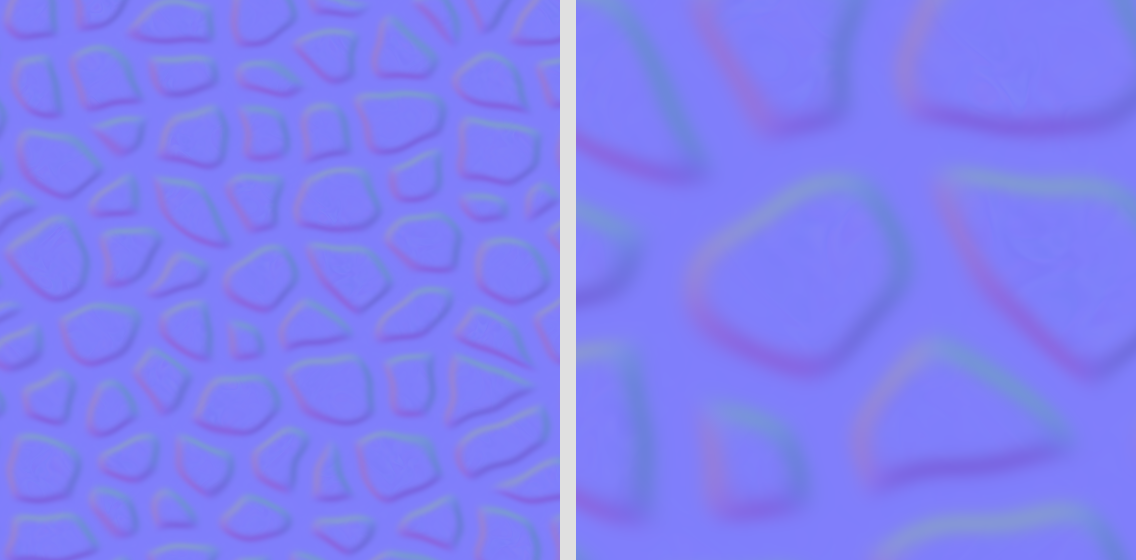
Left, the full canvas; right, a detail of the centre.
This texture map is drawn by a WebGL 2 fragment shader. Its source:

```glsl
#version 300 es
precision highp float;
// Tangent-space normal map of rounded cobblestones set in flat mortar.
// A weighted cellular pattern gives stones of mixed sizes; a smooth minimum
// over the cell borders rounds them, and layered sines roughen the faces.
uniform vec2 u_resolution;
out vec4 fragColor;

vec3 hash3(vec2 cell) {
  vec3 q = vec3(dot(cell, vec2(127.1, 311.7)),
                dot(cell, vec2(269.5, 183.3)),
                dot(cell, vec2(419.2, 371.9)));
  return fract(sin(q) * 43758.545);
}

// Stone centre in xy, size weight in z
vec3 stoneSite(vec2 cell) {
  vec3 h = hash3(cell + 17.0);
  return vec3(cell + 0.5 + 0.84 * (h.xy - 0.5), 0.27 * h.z);
}

// Rounded border distance in x, outward direction in yz, stone random in w
vec4 stoneBorder(vec2 p) {
  vec2 home = floor(p);
  vec2 nearestCell = home;
  vec3 nearest = vec3(0.0);
  float best = 1e5;
  for (int j = -2; j <= 2; j++) {
    for (int i = -2; i <= 2; i++) {
      vec2 cell = home + vec2(i, j);
      vec3 site = stoneSite(cell);
      vec2 offset = site.xy - p;
      float power = dot(offset, offset) - site.z;
      if (power < best) {
        best = power;
        nearest = site;
        nearestCell = cell;
      }
    }
  }

  // Exponential smooth minimum over the borders with all neighbours
  const float rounding = 0.065;
  float total = 1e-9;
  vec2 outward = vec2(0.0);
  for (int j = -2; j <= 2; j++) {
    for (int i = -2; i <= 2; i++) {
      vec2 cell = home + vec2(i, j);
      if (cell == nearestCell) continue;
      vec3 site = stoneSite(cell);
      vec2 offset = site.xy - p;
      vec2 apart = site.xy - nearest.xy;
      float gap = max(length(apart), 0.01);
      float d = (dot(offset, offset) - site.z - best) / (2.0 * gap);
      float weight = exp(-d / rounding);
      total += weight;
      outward += weight * apart / gap;
    }
  }
  return vec4(-rounding * log(total), outward / total, hash3(nearestCell + 5.0).x);
}

// Slope of fine, patchy surface relief
vec2 roughness(vec2 uv) {
  vec2 slope = vec2(0.0);
  float frequency = 62.0;
  for (int i = 0; i < 6; i++) {
    float angle = 2.4 * float(i) + 0.5;
    vec2 dir = vec2(cos(angle), sin(angle));
    float phase = dot(uv, dir) * frequency + 2.1 * float(i);
    slope += dir * cos(phase + 1.6 * dot(slope, vec2(1.3, -0.8))
                       + 1.8 * sin(dot(uv, dir.yx) * frequency * 0.63));
    frequency *= 1.32;
  }
  float patches = 0.5 + 0.5 * sin(uv.x * 31.0 + 2.0 * sin(uv.y * 23.0))
                            * sin(uv.y * 37.0 + 2.0 * sin(uv.x * 19.0));
  return slope * mix(0.25, 1.0, patches * patches);
}

void main() {
  vec2 uv = gl_FragCoord.xy / u_resolution;

  // Slightly wide cells with uneven outlines
  vec2 p = uv * vec2(7.4, 8.6) + 3.0;
  p += 0.055 * sin(p.yx * 3.1 + vec2(0.4, 1.9)) + 0.016 * sin(p.yx * 9.7 + p * 3.0);

  vec4 border = stoneBorder(p);
  vec2 outward = border.yz;

  // Soft bevel, set in from the border by the mortar
  float depth = border.x - 0.125 - 0.04 * border.w;
  float bevel = exp(-pow(depth / 0.062, 2.0));
  float face = smoothstep(-0.02, 0.1, depth);

  // Bevels lean outward: pink left, teal right, green top, purple bottom
  vec2 tilt = bevel * outward * vec2(-0.078, 0.098);
  tilt += roughness(uv) * 0.0065 * mix(0.25, 1.0, face);

  float steepness = bevel * length(outward);
  float blue = 0.985 - steepness * (0.12 + 0.025 * outward.y) - 0.5 * length(tilt) * face * (1.0 - bevel);
  fragColor = vec4(vec2(0.5, 0.495) + tilt, blue, 1.0);
}
```
